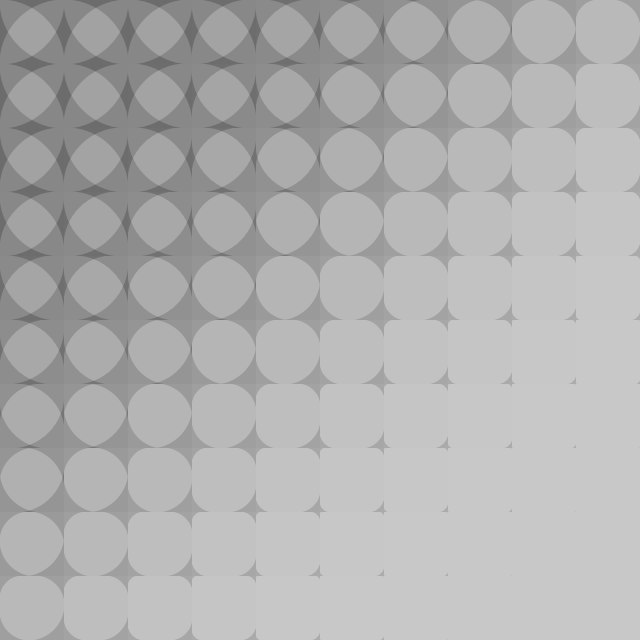
A WebGL 1 fragment shader for this pattern:

```glsl
precision highp float;
// Grid of grey tiles whose four corner arcs overlap, easing to plain squares along the diagonal.

uniform vec2 u_resolution;

const float TILES = 10.0;
const float LAYER_DROP = 0.105;

// Corner radius in tile units: 1 at the start of the diagonal, 0 at its end.
float cornerRadius(float diagonal) {
  return 1.0 - smoothstep(1.4, 15.8, diagonal);
}

// Grey of a tile where all four layers overlap.
float tileGrey(float diagonal) {
  return 0.635 + 0.148 * smoothstep(2.0, 14.0, diagonal);
}

// Coverage of the area cut away by one rounded corner.
float cornerCut(vec2 fromCorner, float radius, float pixel) {
  vec2 q = radius - fromCorner;
  float dist = length(max(q, 0.0)) + min(max(q.x, q.y), 0.0) - radius;
  return clamp(dist / pixel, 0.0, 1.0);
}

// Number of layers missing at a point, summed over the four corners.
float missingLayers(vec2 p, float diagonal, float pixel) {
  float total = 0.0;
  for (int i = 0; i < 2; i++) {
    for (int j = 0; j < 2; j++) {
      vec2 corner = vec2(float(i), float(j));
      // Corners further along the diagonal lag behind, so they stay rounder.
      float lag = corner.x + corner.y - 1.0;
      total += cornerCut(abs(p - corner), cornerRadius(diagonal - lag), pixel);
    }
  }
  return total;
}

void main() {
  // Tile coordinates count from the upper left.
  vec2 uv = gl_FragCoord.xy / u_resolution;
  vec2 grid = vec2(uv.x, 1.0 - uv.y) * TILES;
  vec2 tile = floor(grid);
  float diagonal = tile.x + tile.y;
  float pixel = TILES / min(u_resolution.x, u_resolution.y);

  float missing = missingLayers(fract(grid), diagonal, pixel);
  float grey = tileGrey(diagonal) - LAYER_DROP * missing;
  gl_FragColor = vec4(vec3(grey), 1.0);
}
```
